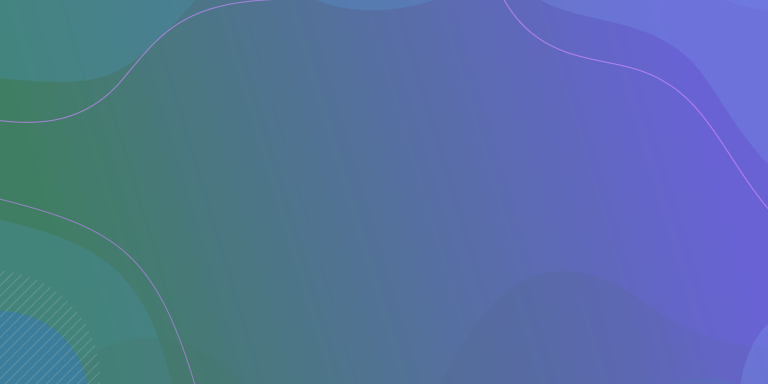
This background is drawn by a Shadertoy shader. Its source:

```glsl
const int SEGMENTS = 24;

vec2 bezier(vec2 a, vec2 b, vec2 c, vec2 d, float t) {
    float s = 1.0 - t;
    return s * s * s * a + 3.0 * s * s * t * b + 3.0 * s * t * t * c + t * t * t * d;
}

// Signed distance to a cubic curve, positive on its left side
float curve(vec2 p, vec2 a, vec2 b, vec2 c, vec2 d) {
    float nearest = 1e9, side = 1.0;
    vec2 from = a;
    for (int i = 1; i <= SEGMENTS; i++) {
        vec2 to = bezier(a, b, c, d, float(i) / float(SEGMENTS));
        vec2 e = to - from, q = p - from;
        float dist = length(q - e * clamp(dot(q, e) / dot(e, e), 0.0, 1.0));
        if (dist < nearest) {
            nearest = dist;
            side = e.x * q.y - e.y * q.x < 0.0 ? -1.0 : 1.0;
        }
        from = to;
    }
    return nearest * side;
}

// Joins two curve distances into one path
float joined(float a, float b) {
    return abs(a) < abs(b) ? a : b;
}

// Coverage where the distance is negative
float fill(float dist, float px) {
    return clamp(0.5 - dist / px, 0.0, 1.0);
}

// Line coverage; lines thinner than a pixel fade instead of widening
float stroke(float dist, float halfWidth, float px) {
    float w = max(halfWidth, 0.5 * px);
    return clamp((w - abs(dist)) / px + 0.5, 0.0, 1.0) * min(1.0, 2.0 * halfWidth / px);
}

// Tilted gradient with faint streaks
vec3 backdrop(vec2 p) {
    float t = (p.x - 0.3 * (1.0 - p.y)) * 0.56 + 0.025;
    float streaks = sin(t * 37.0) + 0.6 * sin(t * 83.0 + 1.3) + 0.4 * sin(t * 151.0 + 2.1);
    t = clamp(t + 0.004 * streaks, 0.0, 1.0);
    return mix(vec3(0.25, 0.495, 0.39), vec3(0.41, 0.385, 0.835), t);
}

// Diagonal stripes clipped to a disc
float hatch(vec2 p, vec2 center, float radius, float spacing, float px) {
    float across = (p.y - p.x) * 0.7071;
    float dist = (fract(across / spacing) - 0.5) * spacing;
    return stroke(dist, 0.0011, px) * fill(length(p - center) - radius, px);
}

void mainImage(out vec4 fragColor, in vec2 fragCoord) {
    vec2 p = fragCoord / iResolution.y;
    float px = 1.0 / iResolution.y;
    vec3 teal = vec3(0.28, 0.56, 0.67);
    vec3 azure = vec3(0.33, 0.58, 0.80);
    vec3 sky = vec3(0.47, 0.60, 0.92);
    vec3 slate = vec3(0.31, 0.40, 0.54);
    vec3 lilac = vec3(0.73, 0.52, 0.94);
    vec3 col = backdrop(p);

    // Upper shapes
    float cornerTeal = curve(p, vec2(-0.01, 0.797), vec2(0.286, 0.771), vec2(0.313, 0.779), vec2(0.521, 1.013));
    col = mix(col, teal, 0.37 * fill(-cornerTeal, px));
    float topDrop = curve(p, vec2(0.813, 1.005), vec2(0.898, 0.963), vec2(1.029, 0.963), vec2(1.146, 1.005));
    col = mix(col, azure, 0.33 * fill(-topDrop, px));
    float topWave = joined(
        curve(p, vec2(1.396, 1.008), vec2(1.497, 0.937), vec2(1.68, 0.961), vec2(1.797, 0.844)),
        curve(p, vec2(1.797, 0.844), vec2(1.862, 0.779), vec2(1.901, 0.674), vec2(2.01, 0.562)));
    col = mix(col, sky, 0.29 * fill(-topWave, px));
    float topCorner = curve(p, vec2(1.88, 1.005), vec2(1.92, 0.984), vec2(1.958, 0.977), vec2(2.01, 0.971));
    col = mix(col, sky, 0.15 * fill(-topCorner, px));

    // Lower shapes
    float cornerHill = curve(p, vec2(-0.01, 0.43), vec2(0.26, 0.367), vec2(0.378, 0.302), vec2(0.45, -0.01));
    col = mix(col, teal, 0.32 * fill(cornerHill, px));
    float lowMound = curve(p, vec2(0.156, -0.01), vec2(0.26, 0.154), vec2(0.495, 0.172), vec2(0.63, -0.01));
    col = mix(col, vec3(0.27, 0.46, 0.41), 0.28 * fill(lowMound, px));
    float rightHill = joined(
        curve(p, vec2(1.135, -0.016), vec2(1.237, 0.167), vec2(1.315, 0.294), vec2(1.471, 0.294)),
        curve(p, vec2(1.471, 0.294), vec2(1.667, 0.294), vec2(1.732, 0.088), vec2(2.01, 0.099)));
    float hillFade = mix(0.24, 0.12, smoothstep(1.45, 1.95, p.x));
    col = mix(col, slate, hillFade * fill(rightHill, px));
    float smallBump = curve(p, vec2(1.72, -0.01), vec2(1.797, 0.026), vec2(1.875, 0.026), vec2(1.948, -0.01));
    col = mix(col, teal, 0.12 * fill(smallBump, px));
    float lowCorner = curve(p, vec2(1.927, -0.01), vec2(1.937, 0.068), vec2(1.966, 0.128), vec2(2.01, 0.167));
    col = mix(col, sky, 0.30 * fill(lowCorner, px));

    // Disc and hatching
    float disc = length(p - vec2(0.0, -0.042)) - 0.232;
    col = mix(col, vec3(0.23, 0.49, 0.61), 0.95 * fill(disc, px));
    col = mix(col, vec3(0.55, 0.65, 0.68), 0.55 * hatch(p, vec2(-0.02, 0.016), 0.28, 0.019, px));

    // Thin flowing lines
    float leftLine = joined(
        curve(p, vec2(-0.01, 0.687), vec2(0.078, 0.677), vec2(0.208, 0.667), vec2(0.313, 0.786)),
        curve(p, vec2(0.313, 0.786), vec2(0.417, 0.909), vec2(0.469, 0.995), vec2(0.73, 1.002)));
    float rightLine = joined(
        curve(p, vec2(1.307, 1.01), vec2(1.419, 0.805), vec2(1.602, 0.87), vec2(1.732, 0.786)),
        curve(p, vec2(1.732, 0.786), vec2(1.849, 0.719), vec2(1.901, 0.57), vec2(2.01, 0.445)));
    float lowLine = curve(p, vec2(-0.01, 0.484), vec2(0.3, 0.406), vec2(0.404, 0.349), vec2(0.51, -0.01));
    col = mix(col, lilac, 0.78 * stroke(leftLine, 0.0014, px));
    col = mix(col, lilac, 0.88 * stroke(rightLine, 0.0014, px));
    col = mix(col, lilac, 0.68 * stroke(lowLine, 0.0013, px));

    fragColor = vec4(col, 1.0);
}
```
